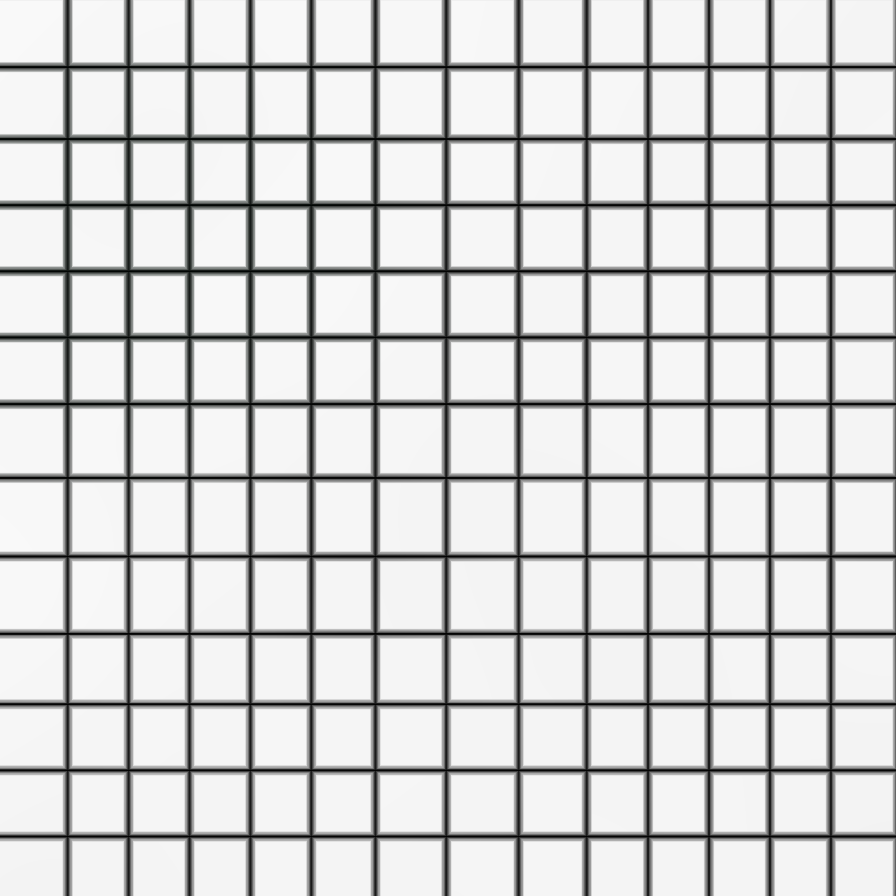
This pattern is drawn by a three.js fragment shader. Its source:

```glsl
// Glossy white square tiles with bevelled grey edges and thin black joints.
varying vec2 vUv;

float hash(vec2 p) {
  return fract(sin(dot(p, vec2(127.1, 311.7))) * 43758.5453);
}

float noise(vec2 p) {
  vec2 i = floor(p);
  vec2 f = fract(p);
  f = f * f * (3.0 - 2.0 * f);
  return mix(mix(hash(i), hash(i + vec2(1.0, 0.0)), f.x),
             mix(hash(i + vec2(0.0, 1.0)), hash(i + vec2(1.0, 1.0)), f.x), f.y);
}

// Joint positions: x for columns, y for rows; the spacing swells mid-canvas.
vec2 jointPosition(float k) {
  vec2 even = vec2(0.0755, 0.0664) + k * vec2(0.068, 0.0738);
  vec2 swell = vec2(0.0358, 0.0404) * smoothstep(vec2(4.2, 2.1), vec2(8.3, 6.3), vec2(k));
  vec2 lastGap = 0.0065 * max(vec2(k) - vec2(12.0, 10.0), 0.0);
  return even + swell + lastGap;
}

// Shade across a joint, d in thousandths of the canvas from its centre.
float jointShade(float d, float core, float inner, float outer, float face) {
  float shade = mix(core, inner, smoothstep(0.4, 2.1, d));
  shade = mix(shade, outer, smoothstep(2.2, 3.4, d));
  return mix(shade, face, smoothstep(3.8, 6.4, d));
}

void main() {
  // Nearest joint on each axis, and the tile index
  vec2 nearest = vec2(1.0);
  vec2 tile = vec2(0.0);
  for (int i = 0; i < 14; i++) {
    vec2 joint = jointPosition(float(i));
    nearest = min(nearest, abs(vUv - joint));
    tile += step(joint, vUv);
  }
  nearest *= 1000.0;

  // Broad reflections darken the bevels, most of all at the upper left
  float corner = 1.0 - smoothstep(0.05, 0.42, length((vUv - vec2(0.16, 0.74)) * vec2(0.9, 1.1)));
  float gloom = 0.13 * corner + 0.12 * (noise(vUv * 5.0 + 3.0) - 0.5);

  // Faces: slight tone per tile and a faint diagonal sheen
  float face = 0.968 - 0.012 * smoothstep(0.5, 1.7, vUv.x + 1.0 - vUv.y);
  face += 0.006 * (hash(tile) - 0.5);
  face += 0.012 * (noise(vec2(vUv.x + vUv.y, vUv.x - vUv.y) * 3.0) - 0.5);

  float column = jointShade(nearest.x, 0.10, 0.39 - gloom, 0.58 - gloom, face);
  float row = jointShade(nearest.y, 0.02, 0.45 - gloom, 0.63 - gloom, face);
  float shade = min(column, row);

  // Cool green tint in the darkened bevels
  vec3 tint = vec3(-0.010, 0.008, -0.002) * corner * (1.0 - smoothstep(0.6, 0.95, shade));
  gl_FragColor = vec4(vec3(shade) + tint, 1.0);
}
```
